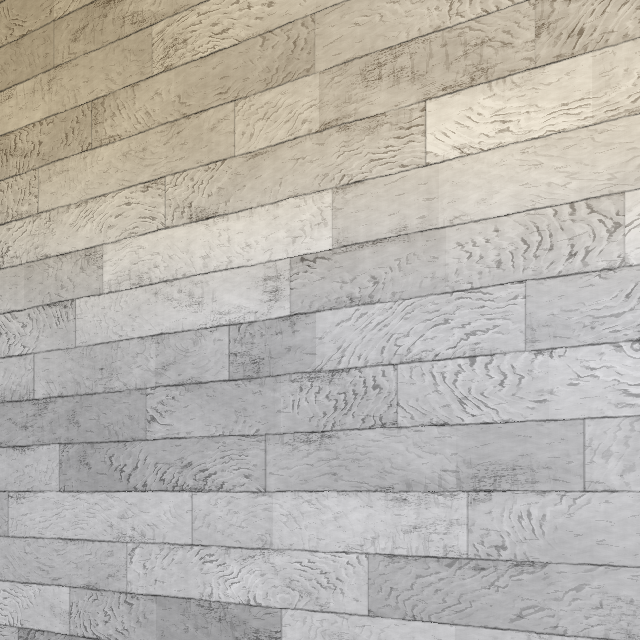
Write a WebGL 1 fragment shader that draws this texture.

```glsl
precision highp float;
uniform vec2 u_resolution;

float hash(vec2 p) {
  return fract(sin(dot(p, vec2(127.1, 311.7))) * 43758.545);
}

// Layered, self-warped sines, roughly -1 to 1
float waves(vec2 p) {
  float sum = 0.0, amp = 0.5;
  for (int i = 0; i < 5; i++) {
    p += 0.6 * sin(p.yx * 1.3 + 0.7);
    sum += amp * sin(p.x + 0.5) * cos(p.y * 0.8);
    p = mat2(1.6, 1.2, -1.2, 1.6) * p + 1.7;
    amp *= 0.6;
  }
  return sum;
}

// Cellular noise: distance to the nearest scattered point
float cells(vec2 p) {
  vec2 base = floor(p);
  float nearest = 2.0;
  for (int j = -1; j <= 1; j++) {
    for (int i = -1; i <= 1; i++) {
      vec2 c = base + vec2(float(i), float(j));
      vec2 point = c + vec2(hash(c), hash(c + 37.0));
      nearest = min(nearest, length(point - p));
    }
  }
  return nearest;
}

void main() {
  vec2 uv = gl_FragCoord.xy / u_resolution;
  float px = 1.0 / u_resolution.y;

  // Courses fan out to the right, as on a wall seen at an angle
  float height = 0.0694 + 0.0488 * uv.x;
  float along = 17.03 * uv.x / (1.0 + 0.703 * uv.x);
  float course = (uv.y - 0.232) / height;
  course += 0.012 * waves(vec2(along * 2.5, 1.0)) + 0.012 * waves(vec2(along * 17.0, 2.0));
  float row = floor(course);
  float v = fract(course);

  // Long planks whose end joints step along from course to course
  float stagger = 1.47 + 1.25 * row + 0.9 * max(0.0, sin(0.785 * row));
  float slot = (along - stagger) / 4.0;
  vec2 id = vec2(floor(slot), row);
  float s = fract(slot);
  float seed = hash(id);
  vec2 local = vec2(s * 4.0, v);
  vec2 q = vec2(along, v) + seed * vec2(31.0, 17.0);
  float seamDist = min(v, 1.0 - v) * height;
  float jointDist = min(s, 1.0 - s) * 4.0 * height;

  // Whitewash tone: plank, part plank, cloudy paint, saw marks, fine grit
  float part = floor(s + 0.3 + 0.4 * hash(id + 61.0));
  float tone = 0.56 + 0.36 * (seed - 0.5);
  tone += 0.22 * (hash(id + 50.0 + part) - 0.5);
  tone += 0.15 * waves(q * vec2(1.2, 1.9)) + 0.16 * (uv.x - 0.4);
  tone += 0.24 * (1.0 - 2.0 * abs(uv.y - 0.6)) - 0.1;
  tone += 0.06 * waves(vec2(q.x * 18.0, q.y * 2.0));
  tone += 0.09 * waves(q * vec2(15.0, 38.0));

  // Thin, jagged growth rings arching around a centre of each plank
  vec2 center = vec2(4.0 * hash(id + 11.0), 2.6 * hash(id + 23.0) - 0.8);
  float ring = length((local - center) * vec2(0.65, 0.85));
  ring += 0.17 * waves(q * vec2(1.8, 2.2));
  float phase = ring * 66.0 + 1.6 * waves(q * vec2(9.0, 11.0));
  float figured = mix(0.3, 1.0, smoothstep(0.2, 0.7, hash(id + 5.0)));
  figured *= smoothstep(-0.35, 0.25, waves(q * vec2(1.5, 2.4) + 4.0));
  float broken = smoothstep(-0.25, 0.25, waves(q * vec2(8.0, 12.0)));
  tone -= 0.62 * figured * broken * smoothstep(0.35, 0.95, sin(phase));
  tone += 0.13 * figured * smoothstep(0.1, 0.9, sin(phase + 1.7));

  // Smudges of specks, scratches and saw cuts, heavier along plank edges
  float edgeWear = 1.0 - smoothstep(0.0, 0.2, min(v, 1.0 - v));
  float rough = smoothstep(0.1, 0.65, waves(q * vec2(1.1, 1.8) + 9.0) + 0.35 * edgeWear);
  float fleck = 1.0 - smoothstep(0.18, 0.38, cells(q * vec2(15.0, 30.0)
    + 0.8 * waves(q * vec2(9.0, 15.0))));
  float scratch = smoothstep(0.2, 0.4, waves(q * vec2(5.0, 40.0) + 2.0));
  float streak = smoothstep(0.2, 0.45, waves(q * vec2(30.0, 5.0) + 6.0));
  float gaps = smoothstep(-0.1, 0.3, waves(q * vec2(4.0, 6.0) + 5.0));
  tone -= rough * (gaps * (0.4 * fleck + 0.36 * scratch) + 0.2 * streak + 0.1);
  float speck = smoothstep(0.52, 0.66, waves(q * vec2(8.0, 30.0) + 13.0));
  tone -= 0.28 * speck;

  // Warm light above, cool light below
  tone = clamp(tone, -0.4, 1.0);
  vec3 cool = mix(vec3(0.55, 0.55, 0.555), vec3(0.875, 0.875, 0.885), tone);
  vec3 warm = mix(vec3(0.60, 0.55, 0.475), vec3(0.935, 0.90, 0.83), tone);
  vec3 color = mix(cool, warm, smoothstep(0.44, 0.82, uv.y - 0.04 * uv.x));
  float corner = 1.0 - smoothstep(0.0, 0.75, length(uv - vec2(0.0, 1.0)));
  color *= 1.0 - corner * vec3(0.09, 0.12, 0.20);

  // Ragged dark seams that come and go, and faint end joints
  float seam = 1.0 - smoothstep(0.0, 0.0014 + px, seamDist);
  float joint = 1.0 - smoothstep(0.0, 0.0008 + px, jointDist);
  float seamStrength = 0.32 + 0.35 * waves(vec2(along * 2.2, row * 5.0));
  seamStrength += 0.25 * waves(vec2(along * 11.0, row * 3.0));
  color *= 1.0 - seam * clamp(seamStrength, 0.05, 0.6);
  color *= 1.0 - joint * (0.04 + 0.2 * hash(id + 71.0));

  gl_FragColor = vec4(clamp(color, 0.0, 1.0), 1.0);
}
```
